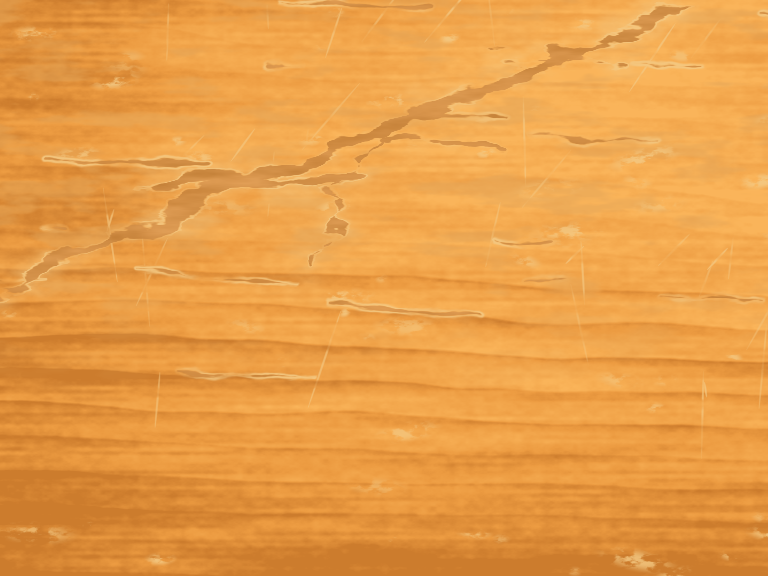
Give the GLSL for this texture, as a Shadertoy shader.

```glsl
const vec3 DEEP  = vec3(0.80, 0.485, 0.175);
const vec3 AMBER = vec3(0.926, 0.608, 0.255);
const vec3 HONEY = vec3(0.972, 0.69, 0.335);
const vec3 BARE  = vec3(0.815, 0.55, 0.27);
const vec3 PALE  = vec3(0.955, 0.785, 0.51);
const vec3 DULL  = vec3(0.885, 0.64, 0.34);

const float RINGS = 17.0;
const float RING_DARKNESS = 1.05;
const float STREAKS = 1.05;
const float FIBRES = 0.34;
const float SPECKLE = 0.42;
const float CRACK_WIDTH = 0.012;
const int CHIPS = 16;
const int SCRATCHES = 36;
const int SCUFFS = 60;

float hash(vec2 p) {
    return fract(sin(dot(p, vec2(127.1, 311.7))) * 43758.5453);
}

float noise(vec2 p) {
    vec2 i = floor(p), f = fract(p);
    f = f * f * (3.0 - 2.0 * f);
    return mix(mix(hash(i), hash(i + vec2(1, 0)), f.x),
               mix(hash(i + vec2(0, 1)), hash(i + vec2(1, 1)), f.x), f.y);
}

float fbm(vec2 p) {
    float sum = 0.0, amp = 0.5;
    for (int i = 0; i < 4; i++) {
        sum += amp * noise(p);
        p = p * 2.03 + 17.3;
        amp *= 0.5;
    }
    return sum / 0.9375;
}

// Distance to a sliver that tapers to a point at both ends
float sliver(vec2 p, vec2 a, vec2 b, float width) {
    vec2 ab = b - a;
    float h = clamp(dot(p - a, ab) / dot(ab, ab), 0.0, 1.0);
    return length(p - a - ab * h) - width * sqrt(4.0 * h * (1.0 - h));
}

// Wood: growth rings, soft streaks and fine fibres
vec3 wood(vec2 p) {
    float bend = fbm(p * vec2(1.4, 3.0)) - 0.5;
    float g = (p.y + 0.02 * p.x + 0.08 * bend) * RINGS;
    float s = fract(g);
    float ring = (0.45 * s * s + 0.55 * pow(s, 7.0)) * smoothstep(1.0, 0.9, s);
    float zone = 0.24 + 0.76 * exp(-pow((p.y - 0.38) / 0.18, 2.0));
    ring *= zone * (0.55 + 0.7 * hash(vec2(floor(g), 3.0)));

    float tone = 0.60 + STREAKS * (fbm(p * vec2(1.3, 11.0) + 5.0) - 0.5);
    tone += FIBRES * (noise(p * vec2(6.0, 150.0)) - 0.5);
    tone += SPECKLE * (fbm(p * vec2(60.0, 95.0)) - 0.5);
    tone += 0.34 * smoothstep(0.1, 0.5, p.y) * smoothstep(0.1, 1.2, p.x);
    tone -= 0.46 * smoothstep(0.32, 0.0, p.y) + 0.28 * smoothstep(0.4, 0.0, p.x);
    tone = clamp(tone - RING_DARKNESS * ring, 0.0, 1.1);
    return tone < 0.5 ? mix(DEEP, AMBER, tone * 2.0) : mix(AMBER, HONEY, tone * 2.0 - 1.0);
}

// Cracked varnish: one long diagonal with a few side branches
float cracks(vec2 p) {
    vec2 fork = vec2(0.67, 0.755);
    float d = sliver(p, vec2(-0.08, 0.465), vec2(1.17, 0.99), CRACK_WIDTH);
    d = min(d, sliver(p, vec2(0.26, 0.67), vec2(0.66, 0.69), 0.009));
    d = min(d, sliver(p, fork, vec2(0.51, 0.54), 0.003));
    d = min(d, sliver(p, fork, vec2(0.87, 0.745), 0.003));
    return min(d, sliver(p, vec2(0.86, 0.90), vec2(1.08, 0.887), 0.005));
}

// Flaked chips that follow the grain
float chips(vec2 p) {
    float d = 1.0;
    for (int i = 0; i < CHIPS; i++) {
        float k = float(i);
        vec2 c = vec2(1.4 * fract(k * 0.618 + 0.03), 0.32 + 0.68 * hash(vec2(k, 7.0)));
        float reach = mix(0.02, 0.14, hash(vec2(k, 2.0)));
        vec2 arm = vec2(reach, -0.06 * reach);
        d = min(d, sliver(p, c - arm, c + arm, mix(0.0, 0.003, hash(vec2(k, 9.0)))));
    }
    return d;
}

// Pale scratches and small broken scuffs
float wear(vec2 p, float soft) {
    float sum = 0.0;
    float skip = 0.3 + 0.7 * smoothstep(0.3, 0.6, noise(p * 60.0));
    for (int i = 0; i < SCRATCHES; i++) {
        float k = float(i);
        vec2 c = vec2(1.4 * hash(vec2(k, 11.0)), 0.25 + 0.75 * hash(vec2(k, 12.0)));
        float angle = mix(0.75, 1.85, hash(vec2(k, 13.0)));
        vec2 arm = mix(0.012, 0.09, hash(vec2(k, 14.0))) * vec2(cos(angle), sin(angle));
        float d = sliver(p, c - arm, c + arm, 0.0018);
        sum = max(sum, skip * smoothstep(soft, -soft, d) * mix(0.3, 0.8, hash(vec2(k, 15.0))));
    }
    float broken = smoothstep(0.42, 0.66, fbm(p * vec2(55.0, 100.0)));
    for (int i = 0; i < SCUFFS; i++) {
        float k = float(i);
        vec2 q = p - vec2(1.35 * hash(vec2(k, 21.0)), hash(vec2(k, 22.0)));
        q.y += 0.5 * q.x * (hash(vec2(k, 24.0)) - 0.5);
        vec2 size = mix(vec2(0.012, 0.010), vec2(0.085, 0.024), pow(hash(vec2(k, 23.0)), 2.0));
        float strength = mix(0.35, 0.95, hash(vec2(k, 25.0)));
        sum = max(sum, strength * broken * smoothstep(1.0, 0.2, length(q / size)));
    }
    return sum;
}

void mainImage(out vec4 fragColor, in vec2 fragCoord) {
    vec2 p = fragCoord / iResolution.y;
    float soft = max(0.0014, 0.6 / iResolution.y);
    vec3 color = wood(p);

    // Ragged edges that pinch off in places
    vec2 warp = vec2(fbm(p * vec2(8.0, 15.0)), fbm(p * vec2(8.0, 15.0) + 40.0)) - 0.5;
    float rough = fbm(p * vec2(24.0, 65.0)) - 0.5;
    float crack = cracks(p + warp * vec2(0.14, 0.07)) + 0.028 * rough;
    float chip = chips(p + warp * vec2(0.04, 0.03)) + 0.013 * rough;
    float d = min(crack, chip);

    // Worn film, lifted varnish around the damage, then the bare wood inside
    float film = smoothstep(0.52, 0.72, fbm(p * vec2(9.0, 34.0) + 31.0));
    color = mix(color, DULL, 0.5 * film * smoothstep(0.25, 0.6, p.y));
    float patchy = smoothstep(0.3, 0.7, fbm(p * vec2(14.0, 26.0) + 9.0));
    float rim = exp(-pow((d - 0.0025) / 0.003, 2.0)) * mix(0.12, 0.9, patchy);
    float halo = 0.6 * patchy * exp(-max(crack, 0.0) / 0.022);
    color = mix(color, PALE, max(max(rim, halo), wear(p, soft)));
    vec3 bare = BARE + 0.16 * (fbm(p * vec2(14.0, 60.0)) - 0.5);
    color = mix(color, bare, 0.9 * smoothstep(soft, -soft, d));

    fragColor = vec4(color, 1.0);
}
```
